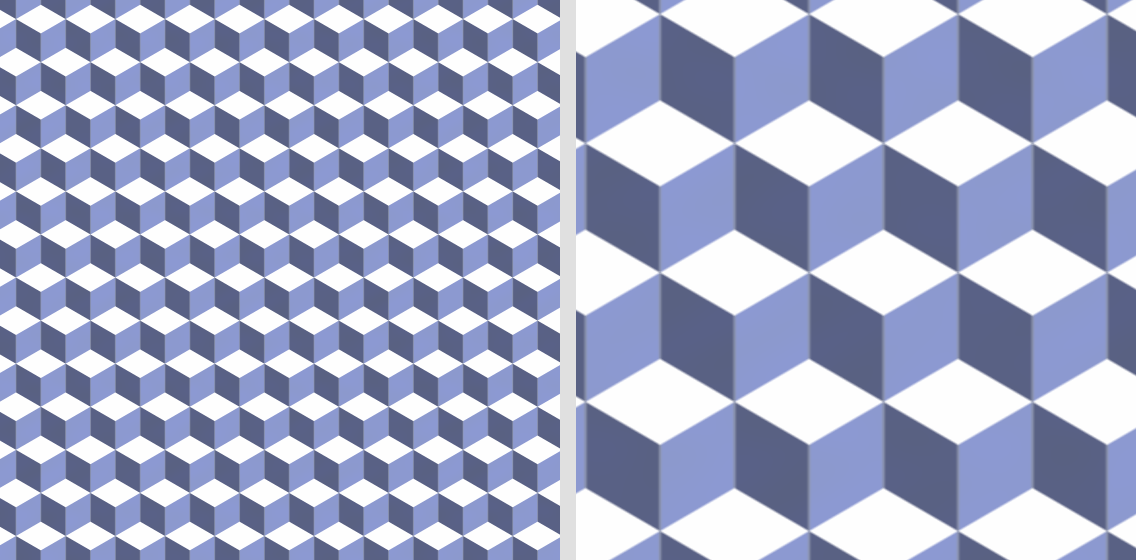
Left, the full canvas; right, a detail of the centre.
This pattern is drawn by a Shadertoy shader. Its source:

```glsl
// Isometric cube tiling: each hexagonal cell shows a white top rhombus,
// a dark left face and a periwinkle right face, with faint grey vertical seams.
// Cells come from a folded hex lattice; edges are softened by supersampling.

const float SQRT3 = 1.7320508;
const vec2 CELL = vec2(0.0887, 0.15385);    // column pitch, two-row pitch
const vec2 CUBE_CENTER = vec2(0.0729, 0.9403);
const float SOFTNESS = 0.0016;              // edge blur in canvas units
const int SAMPLES = 5;

const vec3 TOP_COLOR = vec3(0.995);
const vec3 LEFT_COLOR = vec3(0.35, 0.38, 0.52);
const vec3 RIGHT_COLOR = vec3(0.55, 0.60, 0.815);
const vec3 SEAM_COLOR = vec3(0.56, 0.59, 0.67);

// Offset from the nearest hexagon center; neighbours in a row are 1 apart.
vec2 hexOffset(vec2 p) {
    vec2 period = vec2(1.0, SQRT3);
    vec2 a = mod(p + 0.5 * period, period) - 0.5 * period;
    vec2 b = mod(p, period) - 0.5 * period;
    return dot(a, a) < dot(b, b) ? a : b;
}

// Slow tint drift from layered sines, roughly -1 to 1.
float tintDrift(vec2 p) {
    return 0.6 * sin(7.1 * p.x + 2.0 * sin(5.3 * p.y))
         + 0.4 * sin(11.7 * p.y - 4.9 * p.x);
}

// Colour of one cube at an offset from its center.
vec3 cubeColor(vec2 offset, float seamHalfWidth) {
    float side = abs(offset.x);
    if (offset.y > side / SQRT3) return TOP_COLOR;
    vec3 face = offset.x < 0.0 ? LEFT_COLOR : RIGHT_COLOR;
    float seamDistance = min(side, 0.5 - side);
    float seam = 1.0 - smoothstep(0.5, 1.5, seamDistance / seamHalfWidth);
    return mix(face, SEAM_COLOR, 0.65 * seam);
}

vec3 tiling(vec2 uv) {
    vec2 p = (uv - CUBE_CENTER) / CELL * vec2(1.0, SQRT3);
    vec3 color = cubeColor(hexOffset(p), 0.01);
    float tinted = step(color.b, 0.9);
    color.b += 0.01 * tinted * tintDrift(p);
    return color;
}

void mainImage(out vec4 fragColor, in vec2 fragCoord) {
    vec2 uv = fragCoord / iResolution.xy;
    vec2 footprint = max(vec2(SOFTNESS), 1.0 / iResolution.xy);

    // Average a small grid of samples across the footprint.
    vec3 total = vec3(0.0);
    for (int j = 0; j < SAMPLES; j++) {
        for (int i = 0; i < SAMPLES; i++) {
            vec2 jitter = (vec2(i, j) + 0.5) / float(SAMPLES) - 0.5;
            total += tiling(uv + jitter * footprint);
        }
    }
    fragColor = vec4(total / float(SAMPLES * SAMPLES), 1.0);
}
```
